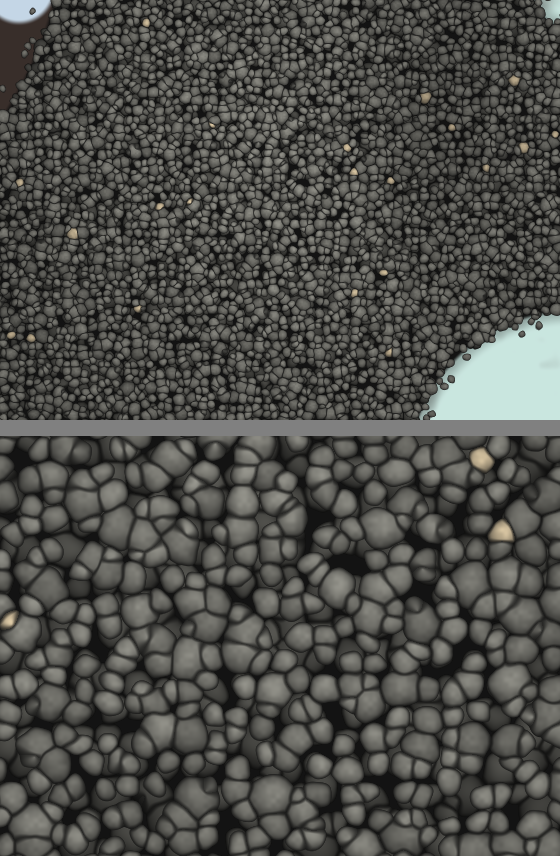
Top: the whole. Bottom: its middle third, enlarged.
This texture is drawn by a Shadertoy shader. Its source:

```glsl
// A heap of dark, matte, rounded granules that spills onto a pale floor.
// Two layers of jittered discs are compared by rim distance, so that large
// grains stay round and dark creases form wherever neighbours meet.

const float DENSITY = 48.0;                    // grain cells per canvas height
const vec3 GAP_COLOR = vec3(0.075, 0.075, 0.073);
const vec3 GRAIN_COLOR = vec3(0.462, 0.46, 0.434);
const vec3 SPECK_COLOR = vec3(0.80, 0.73, 0.60);
const vec3 FLOOR_COLOR = vec3(0.79, 0.90, 0.875);
const vec3 FLOOR_STAIN = vec3(0.65, 0.72, 0.70);
const vec3 BROWN_COLOR = vec3(0.22, 0.18, 0.165);
const vec3 CLOTH_COLOR = vec3(0.77, 0.84, 0.90);

struct Grain {
    float rim;      // distance inside the outline, in cells
    float crease;   // lead over the next grain
    float radius;
    vec2 offset;    // from the grain centre
    vec3 traits;    // random values
};

vec3 hash3(vec2 cell, float seed) {
    vec3 q = fract(vec3(cell, seed + cell.x) * vec3(0.1031, 0.1030, 0.0973));
    q += dot(q, q.yxz + 33.33);
    return fract((q.xxy + q.yzz) * q.zyx);
}

float valueNoise(vec2 p, float seed) {
    vec2 i = floor(p), f = fract(p);
    f = f * f * (3.0 - 2.0 * f);
    float low = mix(hash3(i, seed).x, hash3(i + vec2(1, 0), seed).x, f.x);
    float high = mix(hash3(i + vec2(0, 1), seed).x, hash3(i + vec2(1, 1), seed).x, f.x);
    return mix(low, high, f.y);
}

// Positive beyond the heap, negative within it.
float outsideHeap(vec2 p) {
    float left = 0.96 - length(p - vec2(-0.80, 1.25));
    float lower = 0.385 - length(p - vec2(1.36, -0.13));
    float upper = 0.092 - length(p - vec2(1.36, 1.03));
    return max(left, max(lower, upper));
}

Grain nearestGrain(vec2 p, float seed, float strayChance) {
    vec2 q = p * DENSITY;
    Grain best = Grain(-9.0, 0.0, 1.0, vec2(0), vec3(0));
    float second = -9.0;
    for (int y = -2; y <= 2; y++)
    for (int x = -2; x <= 2; x++) {
        vec2 cell = floor(q) + vec2(x, y);
        vec3 place = hash3(cell, seed);
        vec3 traits = hash3(cell, seed + 17.0);
        vec2 center = cell + 0.5 + 0.76 * (place.xy - 0.5);
        float outside = outsideHeap(center / DENSITY);
        bool stray = outside > 0.0;
        float chance = strayChance * (1.0 - smoothstep(0.0, 0.075, outside));
        if (stray && traits.z > chance) continue;

        // Slightly oval grains; most are small, a few are large.
        float radius = stray ? 0.42 : 0.47 + 0.42 * pow(place.z, 3.5);
        vec2 offset = q - center;
        float angle = 6.2832 * traits.x;
        float along = dot(offset, vec2(cos(angle), sin(angle)));
        float dist = sqrt(dot(offset, offset) + 0.28 * along * along) * 0.95;
        float rim = radius - dist;
        if (rim > best.rim) {
            second = best.rim;
            best = Grain(rim, 0.0, radius, offset, traits);
        } else {
            second = max(second, rim);
        }
    }
    best.crease = best.rim - max(second, -0.1);
    return best;
}

vec3 shadeGrain(Grain g, float speckShare) {
    float slope = 1.0 - clamp(g.rim / g.radius, 0.0, 1.0);
    float dome = sqrt(1.0 - slope * slope);
    float crease = mix(0.32, 1.0, smoothstep(0.0, 0.26, g.crease));
    float light = 1.0 + 0.24 * dot(g.offset / g.radius, vec2(0.35, 0.85));
    vec3 tone = GRAIN_COLOR * (0.86 + 0.26 * g.traits.y);
    tone = mix(tone, SPECK_COLOR, step(1.0 - speckShare, g.traits.y));
    return mix(GAP_COLOR, tone * light, dome * crease);
}

// Broad light over the heap: a bright crown, and a shaded hollow at right.
float heapLight(vec2 p) {
    float crown = exp(-3.5 * dot(p - vec2(0.72, 0.62), p - vec2(0.72, 0.62)));
    vec2 h = (p - vec2(1.03, 0.70)) * vec2(5.0, 3.2);
    return 0.87 + 0.22 * crown - 0.20 * exp(-dot(h, h));
}

vec3 background(vec2 p, float outside) {
    float stain = valueNoise(p * 13.0, 3.0) * 0.6 + valueNoise(p * 31.0, 4.0) * 0.4;
    vec3 ground = mix(FLOOR_COLOR, FLOOR_STAIN, smoothstep(0.48, 0.85, stain));
    ground *= mix(0.78, 1.0, smoothstep(0.0, 0.035, outside));
    float cloth = smoothstep(0.092, 0.076, length(p - vec2(0.045, 1.03)));
    vec3 corner = mix(BROWN_COLOR, CLOTH_COLOR, cloth);
    return mix(corner, ground, step(0.6, p.x));
}

void mainImage(out vec4 fragColor, in vec2 fragCoord) {
    vec2 p = fragCoord / iResolution.y;
    p.x *= 1.33333 * iResolution.y / iResolution.x;
    float pixel = DENSITY / iResolution.y;
    float outside = outsideHeap(p);

    // A small warp makes the outlines lumpy.
    vec2 warp = vec2(valueNoise(p * 85.0, 7.0), valueNoise(p * 85.0, 8.0)) - 0.5;
    vec2 lumpy = p + 0.0045 * warp;

    // Floor, shadowed gaps, buried grains, then surface grains.
    vec3 color = mix(background(p, outside), GAP_COLOR, smoothstep(0.003, -0.010, outside));
    Grain buried = nearestGrain(lumpy, 51.0, 0.0);
    Grain surface = nearestGrain(lumpy, 11.0, 0.30);
    float light = heapLight(p);
    float grit = 0.94 + 0.12 * valueNoise(p * 260.0, 9.0);
    float buriedCover = clamp(buried.rim / pixel + 0.5, 0.0, 1.0);
    float surfaceCover = clamp(surface.rim / pixel + 0.5, 0.0, 1.0);
    color = mix(color, shadeGrain(buried, 0.0) * 0.60 * light, buriedCover);
    color = mix(color, shadeGrain(surface, 0.005) * light * grit, surfaceCover);
    fragColor = vec4(color, 1.0);
}
```
